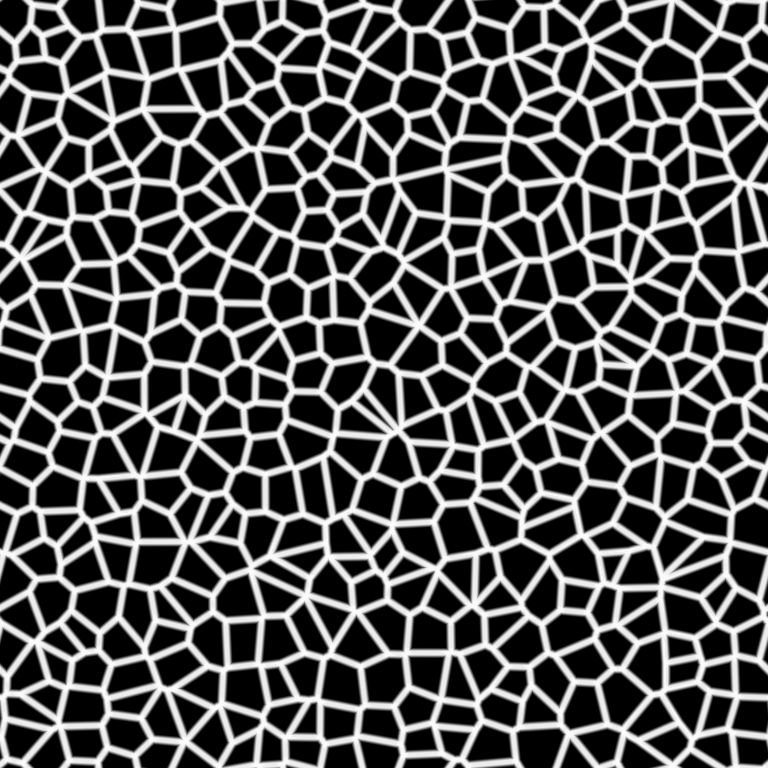
Write a three.js fragment shader that draws this pattern.

```glsl
// Irregular net of soft white lines on black: the borders of Voronoi cells.
// One seed is scattered in each square of a wrapping grid, and the exact
// distance to the nearest cell borders is shaped into lines of even width.

#define CELLS 21.0        // grid squares across the canvas, a whole number
#define JITTER 1.0        // scatter of the seeds, 0 regular to 1 full
#define LINE_CORE 0.037   // half width of the flat line core, in squares
#define LINE_EDGE 0.157   // half width where the line fades out, in squares
#define LINE_LIGHT 0.93   // brightness along a line
#define JOINT_LIGHT 0.98  // brightness where lines meet
#define SEED 17.0         // picks another arrangement

varying vec2 vUv;

vec2 hash2(vec2 p) {
  vec3 q = fract(vec3(p.xyx) * vec3(0.1031, 0.1030, 0.0973));
  q += dot(q, q.yzx + 33.33);
  return fract((q.xx + q.yz) * q.zy);
}

// Seed position of a grid square; the square index wraps for tiling.
vec2 seedPoint(vec2 square) {
  vec2 wrapped = floor(mod(square + 0.5, CELLS));
  return square + 0.5 + JITTER * (hash2(wrapped + SEED) - 0.5);
}

// Distances to the nearest and second nearest border of the cell around p.
vec2 borderDistances(vec2 p) {
  vec2 home = floor(p);
  vec2 nearSquare = home;
  vec2 toNear = vec2(0.0);
  float nearest = 1e5;

  // Find the closest seed.
  for (int y = -2; y <= 2; y++) {
    for (int x = -2; x <= 2; x++) {
      vec2 square = home + vec2(float(x), float(y));
      vec2 toSeed = seedPoint(square) - p;
      float d = dot(toSeed, toSeed);
      if (d < nearest) {
        nearest = d;
        toNear = toSeed;
        nearSquare = square;
      }
    }
  }

  // Measure to the bisectors between that seed and its neighbours.
  vec2 border = vec2(1e5);
  for (int y = -2; y <= 2; y++) {
    for (int x = -2; x <= 2; x++) {
      if (x == 0 && y == 0) continue;
      vec2 toSeed = seedPoint(nearSquare + vec2(float(x), float(y))) - p;
      vec2 across = toSeed - toNear;
      float gap = max(length(across), 1e-4);
      float d = dot(0.5 * (toNear + toSeed), across / gap);
      border = d < border.x ? vec2(d, border.x) : vec2(border.x, min(border.y, d));
    }
  }
  return border;
}

void main() {
  vec2 border = borderDistances(vUv * CELLS);

  // Soft line profile, slightly brighter at the joints.
  vec2 line = 1.0 - smoothstep(LINE_CORE, LINE_EDGE, border);
  float light = line.x * mix(LINE_LIGHT, JOINT_LIGHT, line.y);
  gl_FragColor = vec4(vec3(light), 1.0);
}
```
